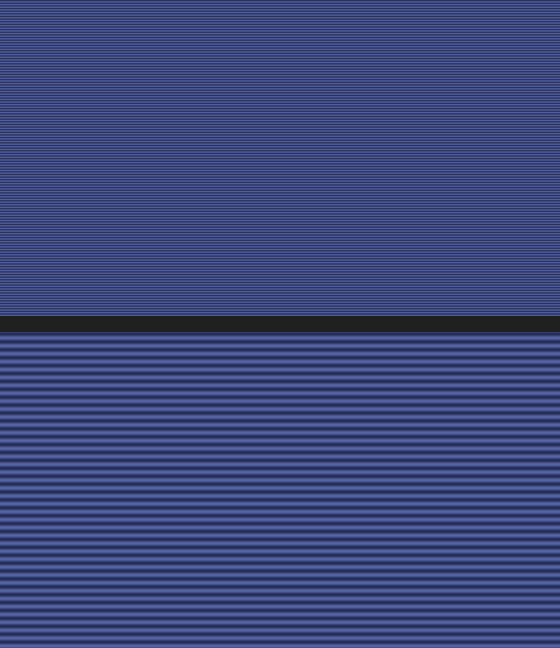
Top, the full canvas; bottom, a detail of the centre.
Reproduce this pattern procedurally as a Shadertoy shader.

```glsl
#define LINE_COUNT 120.0
#define LINE_PHASE 0.0
#define DARK_BLUE vec3(0.134, 0.168, 0.332)
#define LIGHT_BLUE vec3(0.346, 0.398, 0.650)

const float PI = 3.14159265;

// Sine scanlines averaged over the height of one pixel, in 0..1
float scanlines(float y, float pixelHeight) {
    float halfPhase = PI * LINE_COUNT * pixelHeight;
    float contrast = abs(sin(halfPhase) / halfPhase);
    return 0.5 + 0.5 * contrast * sin(2.0 * PI * (LINE_COUNT * y + LINE_PHASE));
}

void mainImage(out vec4 fragColor, in vec2 fragCoord) {
    vec2 uv = fragCoord / iResolution.xy;

    // Even horizontal lines across the full width
    float line = scanlines(uv.y, 1.0 / iResolution.y);
    fragColor = vec4(mix(DARK_BLUE, LIGHT_BLUE, line), 1.0);
}
```
